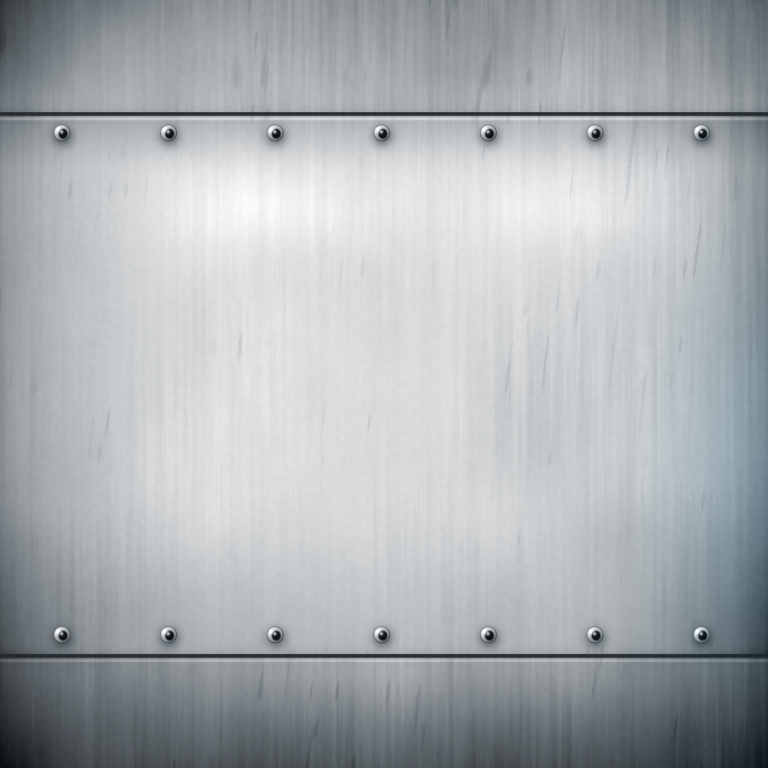
Give the GLSL for this texture, as a WebGL 2 fragment shader.

```glsl
#version 300 es
precision highp float;
// Brushed steel plate with two seams, two rows of rivets and a dark vignette.
uniform vec2 u_resolution;
out vec4 fragColor;

// Layout, in canvas units
const float SEAM_TOP = 0.8516;
const float SEAM_BOTTOM = 0.1460;
const float SEAM_HALF = 0.0024;
const float RIVET_FIRST_X = 0.0807;
const float RIVET_STEP = 0.1388;
const float RIVET_LAST = 6.0;
const float RIVET_TOP_Y = 0.8270;
const float RIVET_BOTTOM_Y = 0.1735;
const float RIVET_RADIUS = 0.0118;

// Surface
const float BRUSH_STRENGTH = 0.050;
const float STAIN_STRENGTH = 0.11;
const float SCRATCH_STRENGTH = 0.06;
const vec3 STEEL_DARK = vec3(0.045, 0.065, 0.080);
const vec3 STEEL_MID = vec3(0.460, 0.490, 0.510);
const vec3 STEEL_LIGHT = vec3(0.870, 0.875, 0.880);
const vec3 TEAL_SHIFT = vec3(-0.055, 0.0, 0.025);

float hash(vec2 p) {
    return fract(sin(dot(p, vec2(127.1, 311.7))) * 43758.5);
}

float noise(vec2 p) {
    vec2 i = floor(p), f = fract(p);
    f = f * f * (3.0 - 2.0 * f);
    return mix(mix(hash(i), hash(i + vec2(1, 0)), f.x),
               mix(hash(i + vec2(0, 1)), hash(i + vec2(1, 1)), f.x), f.y);
}

float fbm(vec2 p) {
    float sum = 0.0, gain = 0.5;
    for (int i = 0; i < 5; i++) {
        sum += gain * noise(p);
        p = p * 2.03 + 17.3;
        gain *= 0.5;
    }
    return sum;
}

// Soft elliptical light
float glow(vec2 p, vec2 center, vec2 size) {
    vec2 d = (p - center) / size;
    return exp(-dot(d, d));
}

// Broad brightness of the three plates
float plateLight(vec2 p) {
    float left = exp(-p.x / 0.11);
    float right = exp(-(1.0 - p.x) / 0.10);
    if (p.y > SEAM_TOP) {
        float t = (p.y - SEAM_TOP) / (1.0 - SEAM_TOP);
        return mix(0.74, 0.57, t) - left * mix(0.25, 0.36, t) - right * mix(0.20, 0.22, t)
             + 0.06 * glow(p, vec2(0.30, 0.93), vec2(0.15, 0.10));
    }
    if (p.y < SEAM_BOTTOM) {
        float t = 1.0 - p.y / SEAM_BOTTOM;
        return mix(0.63, 0.32, t) - left * mix(0.34, 0.24, t) - right * mix(0.32, 0.22, t)
             + 0.06 * glow(p, vec2(0.52, 0.12), vec2(0.25, 0.06));
    }
    float light = 0.865 - 0.29 * left - 0.33 * right;
    light -= 0.12 * smoothstep(0.77, SEAM_TOP, p.y);
    light -= 0.13 * smoothstep(0.36, SEAM_BOTTOM, p.y);
    light -= 0.16 * (left + right) * smoothstep(0.5, SEAM_BOTTOM, p.y);
    light += 0.11 * glow(p, vec2(0.36, 0.73), vec2(0.15, 0.055));
    light += 0.10 * glow(p, vec2(0.74, 0.73), vec2(0.12, 0.055));
    light += 0.03 * glow(p, vec2(0.30, 0.50), vec2(0.12, 0.25));
    light -= 0.07 * glow(p, vec2(0.72, 0.46), vec2(0.09, 0.12));
    light -= 0.06 * glow(p, vec2(0.81, 0.31), vec2(0.08, 0.06));
    return light;
}

// Brushing, stains and fine scratches
float surfaceDetail(vec2 p) {
    float outer = max(step(SEAM_TOP, p.y), step(p.y, SEAM_BOTTOM));
    float brush = 0.6 * noise(p * vec2(170.0, 4.0)) + 0.4 * noise(p * vec2(330.0, 14.0)) - 0.5;
    float patches = smoothstep(0.25, 0.7, fbm(p * vec2(7.0, 4.0) + 3.0));
    float stains = fbm(p * vec2(8.0, 5.5) + 9.0) - 0.48;
    float scratch = smoothstep(0.80, 0.97, noise(vec2(p.x * 150.0 - p.y * 18.0, p.y * 20.0)));
    scratch *= smoothstep(0.5, 0.75, noise(p * 9.0 + 40.0));
    float grain = noise(p * 230.0) - 0.5;
    return BRUSH_STRENGTH * brush * (0.5 + patches + 0.5 * outer)
         + STAIN_STRENGTH * stains * (0.7 + 0.7 * outer)
         - SCRATCH_STRENGTH * scratch + 0.018 * grain;
}

// Dark groove with a lit lower lip
float addSeam(float light, float y, float seamY, float lip, float aa) {
    float d = y - seamY;
    light -= 0.10 * exp(-abs(d) / 0.007);
    light += lip * exp(-pow((d + 0.0062) / 0.0020, 2.0));
    float groove = 1.0 - smoothstep(SEAM_HALF - aa, SEAM_HALF + aa, abs(d));
    return mix(light, 0.15, 0.92 * groove);
}

// Domed head: pale sides, dark reflection in the middle, small glint
float addRivet(float light, vec2 p, float rowY, float aa) {
    float index = clamp(round((p.x - RIVET_FIRST_X) / RIVET_STEP), 0.0, RIVET_LAST);
    vec2 q = (p - vec2(RIVET_FIRST_X + index * RIVET_STEP, rowY)) / RIVET_RADIUS;
    float r = length(q), soft = aa / RIVET_RADIUS;
    light *= 1.0 - 0.50 * glow(q, vec2(0.10, -0.35), vec2(1.05));
    float dome = 0.66 + 0.20 * q.y - 0.14 * q.x + 0.20 * glow(q, vec2(-0.45, 0.3), vec2(0.4));
    dome *= 1.0 - 0.60 * smoothstep(0.72, 1.0, r);
    dome = mix(dome, 0.07, smoothstep(0.62, 0.35, length((q - vec2(0.12, -0.10)) * vec2(1.0, 0.9))));
    dome += 0.75 * glow(q, vec2(-0.05, 0.12), vec2(0.20));
    return mix(light, dome, 1.0 - smoothstep(0.92 - soft, 0.92 + soft, r));
}

void main() {
    vec2 p = gl_FragCoord.xy / u_resolution;
    float aa = 0.75 / min(u_resolution.x, u_resolution.y);
    float light = plateLight(p) + surfaceDetail(p);
    light = addSeam(light, p.y, SEAM_TOP, 0.16, aa);
    light = addSeam(light, p.y, SEAM_BOTTOM, 0.14, aa);
    light = addRivet(light, p, RIVET_TOP_Y, aa);
    light = addRivet(light, p, RIVET_BOTTOM_Y, aa);

    // Tone to steel colour, cooler towards the lower right
    light = clamp(light, 0.0, 1.0);
    vec3 color = mix(STEEL_DARK, STEEL_MID, clamp((light - 0.065) / 0.425, 0.0, 1.0));
    color = mix(color, STEEL_LIGHT, clamp((light - 0.49) / 0.385, 0.0, 1.0));
    color += max(light - 0.875, 0.0);
    color += TEAL_SHIFT * glow(p, vec2(1.0, 0.38), vec2(0.14, 0.28));
    fragColor = vec4(clamp(color, 0.0, 1.0), 1.0);
}
```
